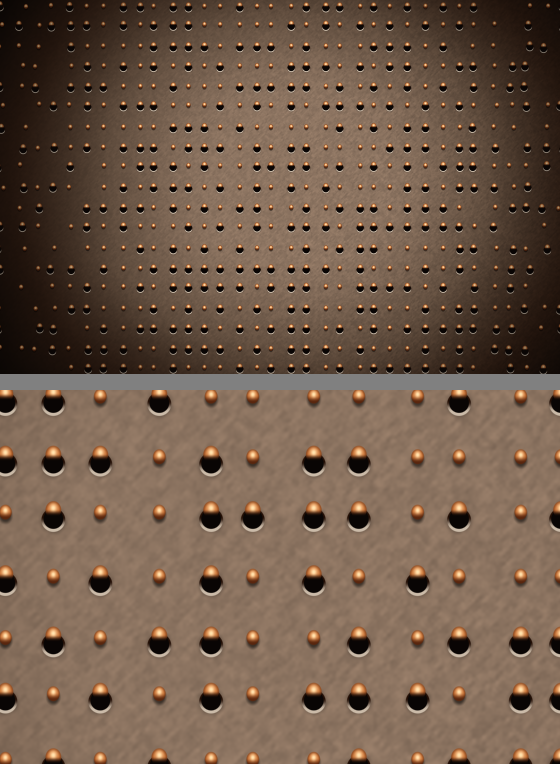
Top, the full canvas; bottom, a detail of the centre.
This texture is drawn by a Shadertoy shader. Its source:

```glsl
const vec2 GRID = vec2(33.2, 18.55);      // repeats across and down
const vec2 GRID_START = vec2(0.2, 0.25);  // first centre, in cells
const float COLUMN_JITTER = 0.32;
const float ROW_JITTER = 0.12;
const float EDGE_JITTER = 0.45;
const float EDGE_GAPS = 0.36;
const float RIM_RADIUS = 0.0106;          // lengths are in canvas heights
const float HOLE_RADIUS = 0.0088;
const float CAP_RADIUS = 0.0070;
const float CAP_RISE = 0.0088;
const float STUD_RADIUS = 0.0056;
const float WEAVE_PERIOD = 0.0085;
const float WEAVE_DEPTH = 0.085;

const vec3 PLATE_LIGHT = vec3(0.55, 0.455, 0.38);
const vec3 PLATE_MID = vec3(0.33, 0.26, 0.205);
const vec3 PLATE_DARK = vec3(0.135, 0.08, 0.05);
const vec3 HOLE_BLACK = vec3(0.035, 0.02, 0.015);
const vec3 RIM_COLOR = vec3(0.76, 0.70, 0.63);
const vec3 COPPER = vec3(0.76, 0.43, 0.20);
const vec3 COPPER_DARK = vec3(0.33, 0.14, 0.05);
const vec3 GLINT = vec3(1.0, 0.88, 0.68);

float hash(vec2 p) {
    vec3 q = fract(vec3(p.xyx) * 0.1031);
    q += dot(q, q.yzx + 33.33);
    return fract((q.x + q.y) * q.z);
}

float noise(vec2 p) {
    vec2 i = floor(p), f = fract(p);
    f = f * f * (3.0 - 2.0 * f);
    return mix(mix(hash(i), hash(i + vec2(1, 0)), f.x),
               mix(hash(i + vec2(0, 1)), hash(i + vec2(1, 1)), f.x), f.y);
}

float disc(vec2 p, float radius, float soft) {
    return 1.0 - smoothstep(-soft, soft, length(p) - radius);
}

// Plate tone falling off from the lit middle to black corners
vec3 plate(vec2 uv) {
    float r = length((uv - vec2(0.53, 0.51)) * vec2(1.95, 1.45));
    r += 0.05 * (noise(uv * 4.0) - 0.5);
    vec3 color = mix(PLATE_LIGHT, PLATE_MID, smoothstep(0.28, 0.84, r));
    color = mix(color, PLATE_DARK, smoothstep(0.64, 1.05, r));
    return color * (1.0 - 0.75 * smoothstep(0.94, 1.3, r));
}

// Short broken diagonal strokes crossed with grain
float weave(vec2 p) {
    vec2 d = vec2(p.x + p.y, p.y - p.x) / WEAVE_PERIOD;
    float strokes = noise(d * vec2(0.7, 1.6)) - 0.5;
    float crossing = noise(d.yx * vec2(0.6, 1.3) + 57.0) - 0.5;
    return 1.2 * strokes + 0.6 * crossing + 0.5 * (noise(p * 330.0) - 0.5);
}

// Rounded copper bead, lit from above
vec3 bead(vec2 p, float radius) {
    vec2 q = p / radius;
    vec3 color = mix(COPPER_DARK, COPPER, smoothstep(-0.8, 0.2, q.y));
    color = mix(color, COPPER_DARK, 0.5 * smoothstep(0.6, 1.0, length(q)));
    vec2 g = q - vec2(0.0, 0.25);
    return mix(color, GLINT, 0.95 * exp(-5.0 * dot(g, g)));
}

vec3 drawStud(vec3 color, vec2 p, float light, float soft) {
    p.y *= 0.85;
    color *= 1.0 - 0.55 * disc(p + vec2(0.0, 0.0025), STUD_RADIUS, 0.002);
    return mix(color, bead(p, STUD_RADIUS) * light, disc(p, STUD_RADIUS, soft));
}

vec3 drawHole(vec3 color, vec2 p, float light, float soft) {
    vec2 capPos = (p - vec2(0.0, CAP_RISE)) * vec2(1.0, 0.88);
    color *= 1.0 - 0.3 * disc(p, RIM_RADIUS, 0.004);

    // Rim catches light along its lower edge
    float lower = smoothstep(0.003, -0.007, p.y);
    vec3 rim = mix(COPPER_DARK * 0.4, RIM_COLOR, lower);
    color = mix(color, rim * light, disc(p, RIM_RADIUS, soft));
    color = mix(color, HOLE_BLACK, disc(p - vec2(0.0, 0.0009), HOLE_RADIUS, soft));

    // Cap sinks into the hole at its lower side
    float sink = smoothstep(-0.005, 0.0005, capPos.y);
    vec3 cap = mix(HOLE_BLACK, bead(capPos, CAP_RADIUS) * light, sink);
    return mix(color, cap, disc(capPos, CAP_RADIUS, soft));
}

void mainImage(out vec4 fragColor, in vec2 fragCoord) {
    vec2 uv = fragCoord / iResolution.xy;
    float aspect = iResolution.x / iResolution.y;
    float soft = max(0.6 / iResolution.y, 0.0007);
    vec2 p = uv * vec2(aspect, 1.0);

    vec3 base = plate(uv);
    float light = mix(0.6, 1.05, smoothstep(0.03, 0.36, base.g));
    vec3 color = base * (1.0 + WEAVE_DEPTH * mix(0.8, 1.6, uv.x) * weave(p));

    // Each column has its own offset and its own share of holes
    vec2 grid = uv * GRID;
    vec2 home = floor(grid - GRID_START + 0.5);
    for (int k = -1; k <= 1; k++) {
        vec2 id = home + vec2(k, 0);
        vec2 center = id + GRID_START;
        float edge = smoothstep(0.27, 0.48, abs(center.x / GRID.x - 0.5));
        center.x += COLUMN_JITTER * (hash(vec2(id.x, 71.0)) - 0.5);
        center.x += EDGE_JITTER * edge * (hash(id + 13.7) - 0.5);
        center.y += ROW_JITTER * (hash(vec2(37.0, id.y)) - 0.5);
        center.y += 0.12 * edge * (hash(id + 91.3) - 0.5);

        if (hash(id + 53.1) < EDGE_GAPS * edge) continue;
        vec2 q = (grid - center) / GRID * vec2(aspect, 1.0);

        // Holes and studs tend to alternate like a checkerboard
        float holeShare = mix(0.3, 0.75, hash(vec2(id.x, 19.0)));
        holeShare += 0.22 * (1.0 - 2.0 * mod(id.x + id.y, 2.0));
        color = hash(id + 27.9) < holeShare
            ? drawHole(color, q + vec2(0.0, 0.004), light, soft)
            : drawStud(color, q - vec2(0.0, 0.003), light, soft);
    }
    fragColor = vec4(clamp(color, 0.0, 1.0), 1.0);
}
```
